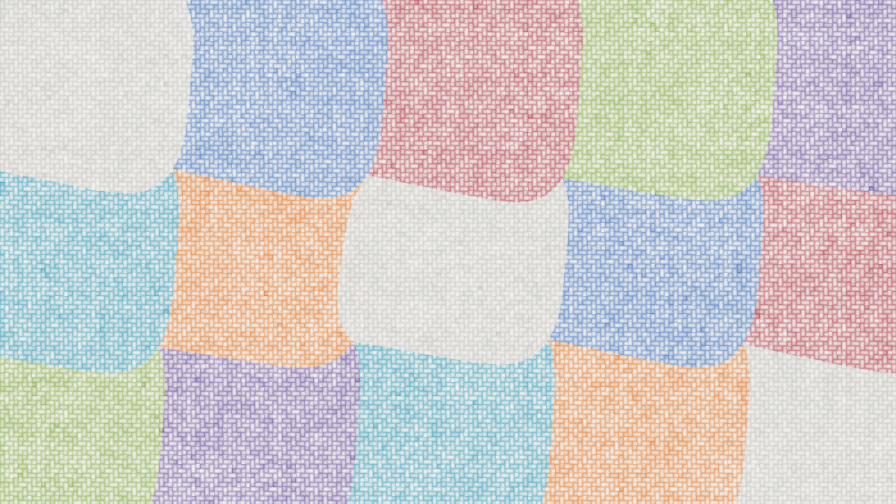
Give the GLSL for this pattern, as a WebGL 2 fragment shader.

```glsl
#version 300 es
precision highp float;
// Pastel patchwork of overlapping, round-cornered patches in a leaning grid.
// Seams are bulged curves between grid corners; seven dyes follow in turn,
// and a fine, soft twill weave with uneven threads covers everything.
uniform vec2 u_resolution;
out vec4 fragColor;

const vec3 DYES[7] = vec3[7](
  vec3(0.81, 0.81, 0.79),   // linen
  vec3(0.45, 0.59, 0.80),   // blue
  vec3(0.77, 0.44, 0.47),   // rose
  vec3(0.64, 0.75, 0.45),   // green
  vec3(0.57, 0.49, 0.71),   // violet
  vec3(0.42, 0.71, 0.79),   // teal
  vec3(0.91, 0.60, 0.37));  // orange

float hash(vec2 p) {
  return fract(sin(dot(p, vec2(127.1, 311.7))) * 43758.5453);
}

float noise(vec2 p) {
  vec2 i = floor(p), f = fract(p);
  f = f * f * (3.0 - 2.0 * f);
  return mix(mix(hash(i), hash(i + vec2(1, 0)), f.x),
             mix(hash(i + vec2(0, 1)), hash(i + vec2(1, 1)), f.x), f.y);
}

// Corner of the leaning patch grid, slightly uneven in height
vec2 corner(float i, float j) {
  return vec2(167.0 * i - 12.0 * j - 7.0,
              148.0 * j + 5.0 * cos(1.1 * i - 3.3 + 3.4 * (j - 1.0)));
}

// Height of the lower seam above row j: a slow sag, then a tight round corner
float hem(float x, float j) {
  float u = (x + 12.0 * j + 7.0) / 167.0;
  float i = floor(u), t = u - i;
  return mix(corner(i, j).y, corner(i + 1.0, j).y, t)
       + 31.0 * t * (1.0 - pow(t, 8.0));
}

// Position of the side seam left of patch i in row j; one seam bows inward
float side(float y, float i, float j) {
  vec2 a = corner(i, j), b = corner(i, j + 1.0);
  float t = clamp((y - a.y) / (b.y - a.y), 0.0, 1.0);
  float bow = (i == 2.0 && j == 1.0) ? -12.0 - 8.0 * t : 9.0;
  return mix(a.x, b.x, t) + bow * (1.0 - pow(abs(2.0 * t - 1.0), 4.0));
}

vec3 dye(float i, float j) {
  return DYES[int(mod(i + 5.0 * j, 7.0))];
}

// Dyes along one row of patches
vec3 patchRow(vec2 p, float j, float aa) {
  vec3 c = dye(0.0, j);
  for (float i = 1.0; i < 6.0; i++)
    c = mix(c, dye(i, j), smoothstep(-aa, aa, p.x - side(p.y, i, j)));
  return c;
}

// Twill: threads float over two crossings, then dive; some crossings slip
float weave(vec2 q) {
  vec2 id = floor(q), f = fract(q);
  float slip = 2.0 * step(0.86, hash(id + 41.0));
  float phase = mod(id.x + id.y + slip, 4.0);
  bool upright = phase < 2.0;
  float across = upright ? f.x : f.y;
  float along = upright ? phase + f.y : phase - 2.0 + f.x;
  float crown = 1.0 - pow(abs(2.0 * across - 1.0), 2.0);
  float ends = smoothstep(0.0, 0.4, along) * (1.0 - smoothstep(1.6, 2.0, along));
  float strand = hash(upright ? vec2(id.x, 3.0) : vec2(7.0, id.y));
  float slub = step(0.98, hash(id + 19.0));
  return crown * ends + 0.2 * (strand - 0.5)
       + 0.45 * (hash(id) - 0.5) - 0.4 * slub;
}

void main() {
  // The canvas is 432 units tall, measured downward from its top
  float unit = 432.0 / u_resolution.y;
  vec2 p = vec2(gl_FragCoord.x, u_resolution.y - gl_FragCoord.y) * unit;
  float aa = 0.8 * unit;

  // Patches
  vec3 pigment = patchRow(p, 0.0, aa);
  for (float j = 1.0; j < 4.0; j++)
    pigment = mix(pigment, patchRow(p, j, aa),
                  smoothstep(-aa, aa, p.y - hem(p.x, j)));

  // Cloth, averaged over four samples per pixel
  float thread = 0.0;
  for (int s = 0; s < 4; s++) {
    vec2 o = vec2(s & 1, s >> 1) * 0.5 - 0.25;
    thread += 0.25 * weave((p + o * unit) / 3.9);
  }
  float light = 0.53 + 0.6 * (thread - 0.53);
  light += 0.12 * (noise(p / 7.0) - 0.5) + 0.06 * (noise(p / 40.0) - 0.5);

  vec3 color = mix(pigment, vec3(0.945, 0.94, 0.93), clamp(light, -0.2, 1.0));
  fragColor = vec4(color, 1.0);
}
```
